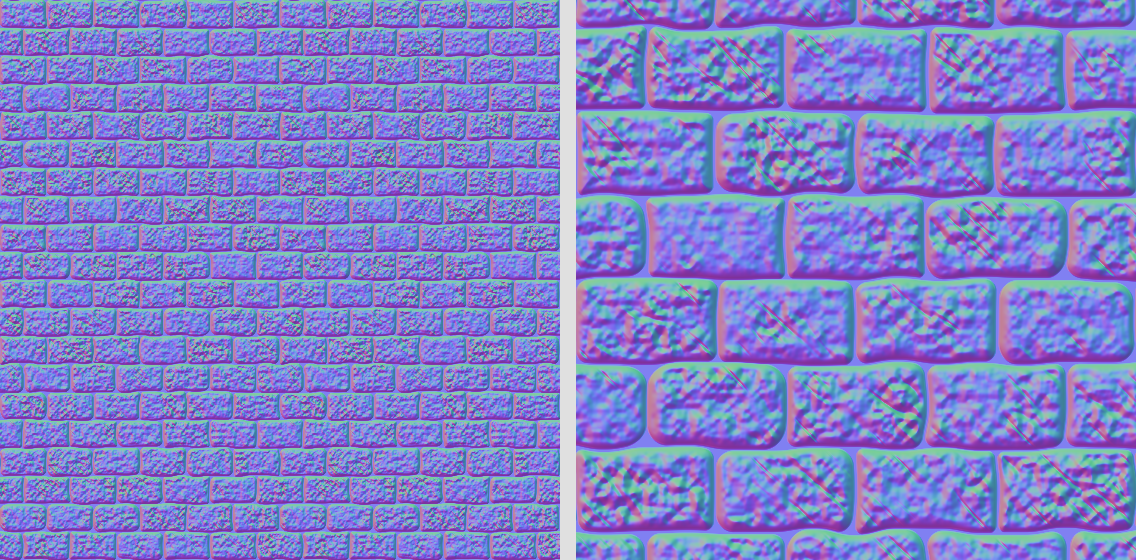
Left: the whole. Right: its middle third, enlarged.
Reproduce this texture map procedurally as a WebGL 2 fragment shader.

```glsl
#version 300 es
precision highp float;

uniform vec2 u_resolution;
out vec4 fragColor;

const float ROWS = 20.0;
const float COLUMNS = 12.0;
const float VARIANTS = 6.0;            // different bricks along a row
const float JOINT_HALF = 0.012;        // lengths are in row heights
const float BEVEL_WIDTH = 0.050;
const float BEVEL_HEIGHT = 0.25;
const float EDGE_WOBBLE = 0.075;
const float GRAIN_HEIGHT = 0.17;
const float LUMP_HEIGHT = 0.10;
const float SCRATCH_DEPTH = 0.09;
const float TILT = 0.10;
const float SAMPLE_STEP = 0.018;
const vec2 SLOPE_TINT = vec2(0.27, 0.32);
const float FACING_BLUE = 0.48;
const vec3 BASE_COLOR = vec3(0.5, 0.5, 0.47);

const vec2 BRICK_SIZE = vec2(ROWS / COLUMNS, 1.0);
const vec2 NOISE_PERIOD = vec2(VARIANTS * ROWS / COLUMNS, ROWS);

float hash(vec2 cell, float seed) {
    uvec2 c = uvec2(cell + 0.5);
    uint h = c.x * 7919u + c.y * 104729u + uint(seed) * 65537u;
    h = (h ^ (h >> 15)) * 739391u;
    h = (h ^ (h >> 13)) * 928371u;
    h ^= h >> 16;
    return float(h & 65535u) / 65535.0;
}

// Value noise that wraps with the tile; frequencies are whole numbers
float noise(vec2 p, vec2 frequency, float seed) {
    vec2 q = p * frequency;
    vec2 period = NOISE_PERIOD * frequency;
    vec2 cell = floor(q);
    vec2 f = q - cell;
    vec2 w = f * f * f * (f * (f * 6.0 - 15.0) + 10.0);
    vec2 a = mod(cell, period);
    vec2 b = mod(cell + 1.0, period);
    float low = mix(hash(a, seed), hash(vec2(b.x, a.y), seed), w.x);
    float high = mix(hash(vec2(a.x, b.y), seed), hash(b, seed), w.x);
    return mix(low, high, w.y);
}

float roundedBox(vec2 p, vec2 halfSize, float radius) {
    vec2 q = abs(p) - halfSize + radius;
    return length(max(q, 0.0)) + min(max(q.x, q.y), 0.0) - radius;
}

// Rough stone surface, with worn patches and slanted scratches
float stoneRelief(vec2 p, float roughness) {
    float patchy = smoothstep(0.45, 0.85, noise(p, vec2(2.0), 3.0));
    float grain = noise(p, vec2(9.0), 4.0) - 0.5;
    grain += 0.35 * (noise(p, vec2(17.0), 5.0) - 0.5);
    float lumps = noise(p, vec2(4.0), 6.0) - 0.5;
    vec2 slanted = vec2(p.x + p.y, p.y);
    float streak = abs(noise(slanted, vec2(4.0, 1.0), 7.0) - 0.5);
    float scratch = (1.0 - smoothstep(0.0, 0.10, streak)) * patchy;
    float strength = roughness * (0.75 + 0.75 * patchy);
    return GRAIN_HEIGHT * grain * strength + LUMP_HEIGHT * lumps
        - SCRATCH_DEPTH * scratch * roughness;
}

float wallHeight(vec2 p) {
    // Uneven brick edges
    vec2 wobble = vec2(noise(p, vec2(2.0), 1.0), noise(p, vec2(2.0), 2.0)) - 0.5;
    vec2 q = (p + EDGE_WOBBLE * wobble) / BRICK_SIZE;

    // Running bond: alternate rows shift by half a brick
    float row = floor(q.y);
    q.x += 0.5 * (1.0 - mod(row, 2.0));
    vec2 cell = floor(q);
    vec2 local = (q - cell - 0.5) * BRICK_SIZE;
    vec2 id = mod(cell, vec2(VARIANTS, ROWS));

    // Each brick has its own size, corners, tilt and roughness
    vec2 inset = JOINT_HALF + 0.02 * vec2(hash(id, 11.0), hash(id, 12.0));
    float radius = mix(0.06, 0.24, pow(hash(id, 13.0), 2.0));
    float depth = max(-roundedBox(local, 0.5 * BRICK_SIZE - inset, radius), 0.0);
    float roughness = mix(0.7, 1.3, hash(id, 14.0));
    vec2 lean = TILT * (vec2(hash(id, 15.0), hash(id, 16.0)) - 0.5);

    float bevel = BEVEL_HEIGHT * (1.0 - exp(-depth / BEVEL_WIDTH));
    float face = smoothstep(0.0, 0.12, depth);
    return bevel + face * (stoneRelief(p, roughness) + dot(lean, local));
}

void main() {
    vec2 p = gl_FragCoord.xy / u_resolution * ROWS;

    // Slope from central differences, at least one pixel wide
    float e = max(SAMPLE_STEP, 0.5 * ROWS / min(u_resolution.x, u_resolution.y));
    vec2 stepX = vec2(e, 0.0);
    vec2 stepY = vec2(0.0, e);
    vec2 slope = vec2(wallHeight(p + stepX) - wallHeight(p - stepX),
                      wallHeight(p - stepY) - wallHeight(p + stepY)) / (2.0 * e);

    // Encode the facing direction as colour
    vec3 normal = normalize(vec3(slope, 1.0));
    vec3 color = BASE_COLOR + normal * vec3(SLOPE_TINT, FACING_BLUE);
    fragColor = vec4(clamp(color, 0.0, 1.0), 1.0);
}
```
